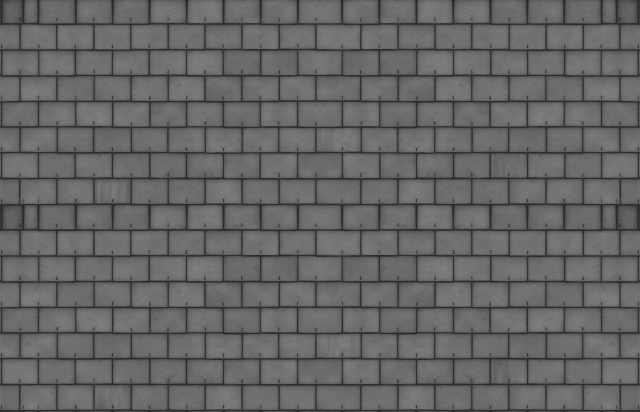
Reproduce this texture procedurally as a WebGL 1 fragment shader.

```glsl
precision highp float;
uniform vec2 u_resolution;

// Lengths are in units of one course height
#define COURSES 16.0
#define REPEAT 8.0
#define WIDTH 24.77
#define PITCH 1.432
#define FIRST_JOINT 0.871
#define SPLIT_JOINT -0.16
#define END_JOINT 11.48
#define JOINT_HALF 0.021
#define EDGE_HALF 0.026
#define EDGE_JITTER 0.03
#define GRAIN 0.055

const vec3 WARM_SLATE = vec3(0.458, 0.448, 0.453);
const vec3 COOL_SLATE = vec3(0.436, 0.438, 0.438);
const vec3 GAP_COLOR = vec3(0.165, 0.165, 0.17);

float hash(vec2 p) {
  return fract(sin(dot(p, vec2(127.1, 311.7))) * 43758.5453);
}

float noise(vec2 p) {
  vec2 i = floor(p), f = fract(p);
  f = f * f * (3.0 - 2.0 * f);
  return mix(mix(hash(i), hash(i + vec2(1.0, 0.0)), f.x),
             mix(hash(i + vec2(0.0, 1.0)), hash(i + vec2(1.0, 1.0)), f.x), f.y);
}

// Distance to the nearest upright joint, and the slate's id within its course
vec2 slateAt(float x, float course) {
  float row = mod(course, REPEAT);
  float odd = mod(row, 2.0);
  float d = abs(x);
  float n = (d - FIRST_JOINT) / PITCH - 0.5 * odd;
  float k = max(floor(n + 0.5), 0.0);
  float gap = abs(n - k - 0.02 * (hash(vec2(k, row)) - 0.5)) * PITCH;
  float id = max(floor(n), -1.0);
  if (odd > 0.5) {
    gap = min(gap, abs(x - SPLIT_JOINT));
    if (id < 0.0) id -= step(SPLIT_JOINT, x);
  }
  if (row < 0.5) {
    gap = min(gap, abs(d - END_JOINT));
    id += 20.0 * step(END_JOINT, d);
  }
  return vec2(gap, id);
}

// Line coverage with an edge softened by one pixel width
float stroke(float dist, float halfWidth, float aa) {
  return clamp((halfWidth - dist) / aa + 0.5, 0.0, 1.0);
}

void main() {
  vec2 uv = gl_FragCoord.xy / u_resolution;
  float aa = COURSES / u_resolution.y;
  float x = (uv.x - 0.5) * WIDTH;
  float y = (1.0 - uv.y) * COURSES + 0.065;

  // Each slate's lower edge sits at a slightly different height
  float edge = floor(y + 0.5);
  float above = slateAt(x, edge - 1.0).y;
  y += EDGE_JITTER * (hash(vec2(above + 3.0, mod(edge, REPEAT))) - 0.5);
  float course = floor(y);
  float down = y - course;
  float row = mod(course, REPEAT);
  float topRow = 1.0 - step(0.5, row);

  vec2 slate = slateAt(x, course);
  vec2 key = vec2(slate.y + 5.0, row + 11.0);
  vec2 p = vec2(abs(x), row + down);

  // Slate tone, stains and fine grain
  float tint = hash(key);
  vec3 color = mix(WARM_SLATE, COOL_SLATE, smoothstep(0.4, 1.0, tint));
  float tone = 1.0 + 0.06 * (hash(key + 7.3) - 0.5);
  tone += 0.13 * (noise(p * 1.9 + key) - 0.5);
  tone += 0.05 * (noise(p * 6.0 + 4.0) - 0.5);
  tone += GRAIN * (noise(p * 24.0) - 0.5);

  // Rain streaks and a few sparse scratches
  float streaked = step(0.95, hash(key + vec2(3.1, step(0.0, x))));
  tone += 0.14 * streaked * (noise(vec2(x * 9.0, y * 1.2)) - 0.6);
  float scratch = noise(vec2(p.x * 3.0 + p.y * 5.0, p.y * 9.0 - p.x * 4.0));
  tone -= 0.06 * smoothstep(0.8, 0.95, scratch);

  // Soft dirt towards the edges
  float sideDirt = exp(-slate.x / (0.06 + 0.03 * topRow));
  tone *= 1.0 - (0.33 + 0.12 * topRow * (1.0 - down)) * sideDirt;
  tone *= 1.0 - 0.40 * exp(-down / 0.08);
  tone *= 1.0 - 0.30 * exp(-(1.0 - down) / 0.05);

  // Darkened end pieces of the top course
  float endPiece = topRow * step(END_JOINT, abs(x));
  tone *= 1.0 - endPiece * (0.08 + 0.16 * noise(p * 3.0));
  color *= tone;

  // Small hooks sit just above the joints of the course below
  float hookX = slateAt(x, course + 1.0).x;
  float hookY = down - 0.86 + 0.04 * topRow;
  float hook = length(vec2(hookX, max(abs(hookY) - 0.045, 0.0)));
  float rust = 0.5 + 0.4 * noise(vec2(p.x * 1.7, row * 5.0));
  color *= 1.0 - 0.12 * exp(-hook / 0.06);
  color = mix(color, GAP_COLOR, rust * stroke(hook, 0.022, aa));

  // Upright joints and course edges of uneven strength
  float uneven = 0.7 + 0.6 * noise(vec2(p.x * 2.3, p.y * 2.0 + 9.0));
  float taper = JOINT_HALF * uneven + 0.025 * topRow * (1.0 - down);
  float wear = 0.8 + 0.2 * noise(vec2(p.x * 4.0, p.y * 3.0));
  float joint = stroke(slate.x, taper, aa);
  float ledge = stroke(min(down, 1.0 - down), EDGE_HALF * uneven, aa);
  color = mix(color, GAP_COLOR, wear * max(joint, ledge));

  gl_FragColor = vec4(color, 1.0);
}
```
